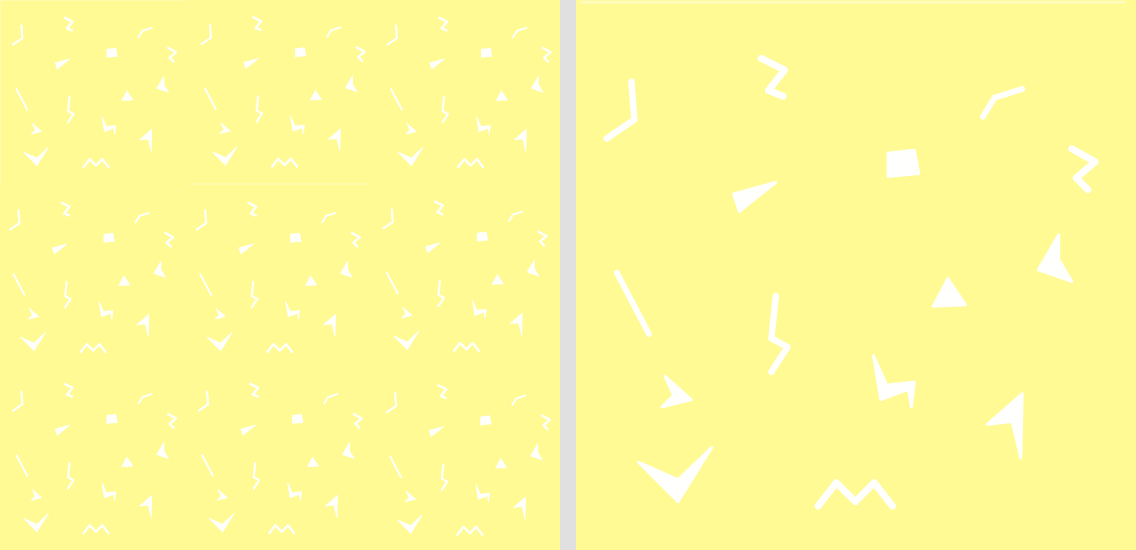
Left, the full canvas; right, a detail of the centre.
Write a Shadertoy shader that draws this pattern.

```glsl
// White paper-cut confetti on pale yellow, in three by three slightly shifted tiles.

const float TILES = 3.0;
const float TILE_WIDTH = 384.0; // design units across one tile, y runs down
const vec3 YELLOW = vec3(1.0, 0.98, 0.58);
const vec3 WHITE = vec3(1.0, 1.0, 0.995);

// Small registration shift of each tile, row by row from the top
const vec2 SHIFT[9] = vec2[9](
    vec2(6.0, -3.5), vec2(10.0, -4.5), vec2(8.5, -3.5),
    vec2(0.0, 0.0), vec2(0.0, 0.0), vec2(0.0, -2.5),
    vec2(6.0, -4.5), vec2(4.0, -4.5), vec2(7.0, -1.5));

float segmentDistance(vec2 p, vec2 a, vec2 b) {
    vec2 edge = b - a;
    float t = dot(p - a, edge) / max(dot(edge, edge), 1e-4);
    return length(p - a - edge * clamp(t, 0.0, 1.0));
}

// Bent stroke through four points
float strokeDistance(vec2 p, vec2 a, vec2 b, vec2 c, vec2 d, float radius) {
    float first = min(segmentDistance(p, a, b), segmentDistance(p, b, c));
    return min(first, segmentDistance(p, c, d)) - radius;
}

// Signed distance to a filled four-cornered shape; repeat a corner for a triangle
float quadDistance(vec2 p, vec2 a, vec2 b, vec2 c, vec2 d) {
    vec2 corner[4] = vec2[4](a, b, c, d);
    float nearest = 1e5;
    float side = 1.0;
    for (int i = 0; i < 4; i++) {
        vec2 u = corner[i];
        vec2 v = corner[(i + 1) % 4];
        nearest = min(nearest, segmentDistance(p, u, v));
        if ((u.y > p.y) != (v.y > p.y)) {
            float crossing = u.x + (v.x - u.x) * (p.y - u.y) / (v.y - u.y);
            if (p.x < crossing) side = -side;
        }
    }
    return side * nearest;
}

// Thin bent lines
float strokes(vec2 p) {
    float d = strokeDistance(p, vec2(38, 56), vec2(40, 82), vec2(21, 95), vec2(21, 95), 2.2);
    d = min(d, strokeDistance(p, vec2(127, 40), vec2(143, 48), vec2(132, 62), vec2(142, 66), 2.4));
    d = min(d, strokeDistance(p, vec2(279, 80), vec2(287, 67), vec2(306, 61), vec2(306, 61), 2.0));
    d = min(d, strokeDistance(p, vec2(340, 102), vec2(356, 111), vec2(343, 122), vec2(351, 130), 2.4));
    d = min(d, segmentDistance(p, vec2(28, 187), vec2(50, 229)) - 2.0);
    d = min(d, strokeDistance(p, vec2(137, 203), vec2(134, 232), vec2(145, 238), vec2(134, 255), 2.2));
    // Mirrored double peak
    vec2 m = vec2(abs(p.x - 191.5), p.y);
    return min(d, strokeDistance(m, vec2(0, 344), vec2(13, 331), vec2(25.5, 347), vec2(25.5, 347), 2.4));
}

// Filled scraps
float scraps(vec2 p) {
    float d = quadDistance(p, vec2(108, 133), vec2(137, 125), vec2(112, 145), vec2(112, 145));
    d = min(d, quadDistance(p, vec2(214, 105), vec2(232, 103), vec2(235, 119), vec2(214, 121)));
    d = min(d, quadDistance(p, vec2(255, 191), vec2(267, 209), vec2(245, 210), vec2(245, 210)));
    d = min(d, quadDistance(p, vec2(331, 161), vec2(331, 178), vec2(340, 193), vec2(317, 185)));
    d = min(d, quadDistance(p, vec2(61, 258), vec2(79, 274), vec2(59, 279), vec2(67, 271)));
    d = min(d, quadDistance(p, vec2(43, 317), vec2(70, 329), vec2(93, 307), vec2(70, 344)));
    d = min(d, quadDistance(p, vec2(204, 244), vec2(213, 264), vec2(228, 267), vec2(209, 274)));
    d = min(d, quadDistance(p, vec2(213, 264), vec2(232, 262), vec2(230, 279), vec2(228, 267)));
    d = min(d, quadDistance(p, vec2(306, 270), vec2(305, 314), vec2(299, 289), vec2(282, 291)));
    return d - 1.0;
}

float coverage(float d, float pixel) {
    return clamp(0.5 - d / pixel, 0.0, 1.0);
}

// Pale hairlines left where tiles were joined
float seams(vec2 p, vec2 tile, float pixel) {
    float middle = segmentDistance(p, tile + vec2(4, 1.5), vec2(2.0 * tile.x - 8.0, tile.y + 1.5));
    float left = segmentDistance(p, vec2(0.0), vec2(0.0, tile.y));
    float top = segmentDistance(p, vec2(0.0), vec2(tile.x, 0.0));
    float d = min(middle, min(left, top)) - 1.0;
    return 0.4 * coverage(d, pixel);
}

void mainImage(out vec4 fragColor, in vec2 fragCoord) {
    // Canvas position in design units, measured from the top left
    float pixel = TILES * TILE_WIDTH / iResolution.x;
    vec2 p = vec2(fragCoord.x, iResolution.y - fragCoord.y) * pixel;
    vec2 tile = iResolution.xy * pixel / TILES;

    // Repeat the motif with the shift of its tile
    vec2 cell = clamp(floor(p / tile), 0.0, TILES - 1.0);
    vec2 local = p - cell * tile - SHIFT[int(cell.y * TILES + cell.x)];
    float paper = coverage(min(strokes(local), scraps(local)), pixel);

    fragColor = vec4(mix(YELLOW, WHITE, max(paper, seams(p, tile, pixel))), 1.0);
}
```
